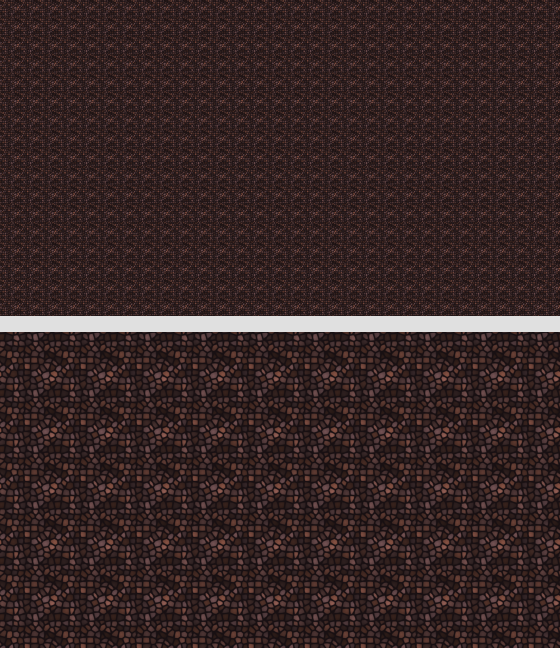
Top, the full canvas; bottom, a detail of the centre.
Write a WebGL 2 fragment shader that draws this pattern.

```glsl
#version 300 es
precision highp float;
// Dark gravel: a small tile of rounded plum and rust pebbles, repeated in a grid.

#define TILES_ACROSS 30.0   // repeats over the canvas width
#define STONES 9.0          // pebbles along each side of a tile
#define JITTER 0.8          // irregularity of pebble placement
#define GAP_WIDTH 0.12      // soil between pebbles, in pebble units
#define EDGE_SOFT 0.22      // rounding of pebble rims
#define BAND_STRENGTH 0.16  // brighter band through the tile middle
#define SAMPLES 4           // antialiasing samples per axis

uniform vec2 u_resolution;
out vec4 fragColor;

const vec3 SOIL = vec3(0.095, 0.062, 0.072);
const vec3 PLUM = vec3(0.31, 0.225, 0.235);
const vec3 RUST = vec3(0.39, 0.235, 0.19);

float hash(vec2 p) {
    return fract(sin(dot(p, vec2(127.1, 311.7))) * 43758.5453);
}

vec2 hash2(vec2 p) {
    return vec2(hash(p), hash(p + 37.3));
}

// Wrapped cellular pattern: xy = nearest pebble id, z = rim distance, w = center distance
vec4 pebbles(vec2 p) {
    vec2 base = floor(p);
    vec2 id = vec2(0.0);
    float nearest = 8.0;
    float second = 8.0;
    for (int y = -1; y <= 1; y++) {
        for (int x = -1; x <= 1; x++) {
            vec2 cell = base + vec2(x, y);
            vec2 wrapped = mod(cell, STONES);
            vec2 center = cell + 0.5 + JITTER * (hash2(wrapped) - 0.5);
            float d = length(p - center);
            if (d < nearest) {
                second = nearest;
                nearest = d;
                id = wrapped;
            } else {
                second = min(second, d);
            }
        }
    }
    return vec4(id, second - nearest, nearest);
}

vec3 gravel(vec2 tilePos) {
    vec2 local = fract(tilePos);
    vec4 stone = pebbles(local * STONES);

    // Each pebble has its own hue and brightness
    vec3 color = mix(PLUM, RUST, hash(stone.xy + 11.7));
    color *= mix(0.5, 1.3, hash(stone.xy + 5.1));

    // Domed shading and a soft band across the tile
    color *= 1.08 - 0.35 * stone.w;
    color *= 1.0 - BAND_STRENGTH * cos(6.2831853 * local.y);

    float cover = smoothstep(GAP_WIDTH, GAP_WIDTH + EDGE_SOFT, stone.z);
    return mix(SOIL, color, cover);
}

void main() {
    // Tiles are square and start at the top left corner
    vec2 corner = vec2(0.0, u_resolution.y);
    float scale = TILES_ACROSS / u_resolution.x;
    vec3 sum = vec3(0.0);
    for (int j = 0; j < SAMPLES; j++) {
        for (int i = 0; i < SAMPLES; i++) {
            vec2 offset = (vec2(i, j) + 0.5) / float(SAMPLES) - 0.5;
            sum += gravel((gl_FragCoord.xy + offset - corner) * scale);
        }
    }
    fragColor = vec4(sum / float(SAMPLES * SAMPLES), 1.0);
}
```
